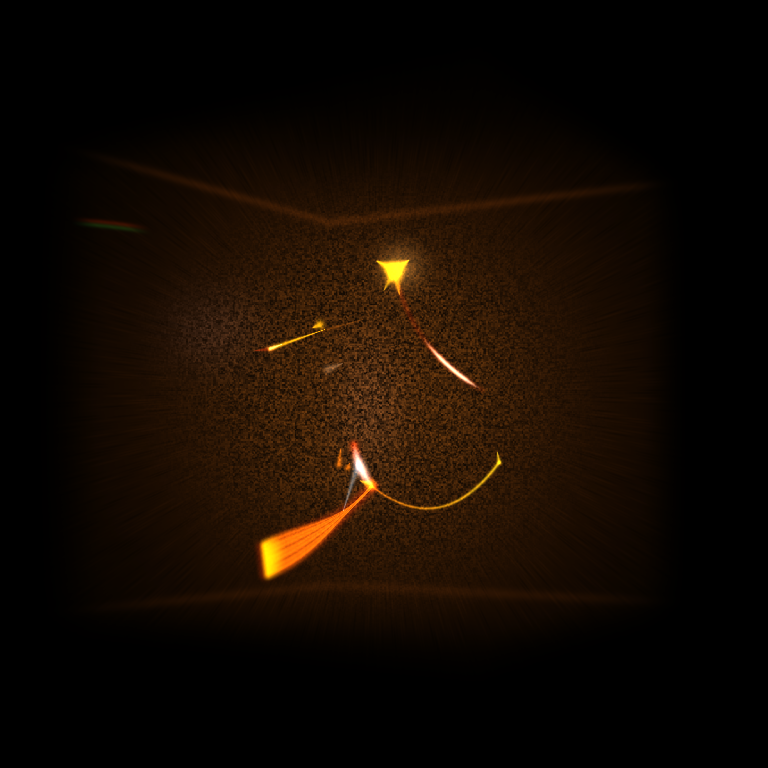
A WebGL 1 fragment shader for this background:

```glsl
precision highp float;
// Glowing amber filaments drifting inside a dark, grainy, softly lit box.
uniform vec2 u_resolution;

float hash(vec2 p) {
  vec3 q = fract(vec3(p.xyx) * 0.1031);
  q += dot(q, q.yzx + 33.33);
  return fract((q.x + q.y) * q.z);
}

float glow(float d, float width) {
  return exp(-d * d / (width * width));
}

// Height of a two-sided slope around a corner at x = corner.
float fold(float x, float corner, float left, float right) {
  return x < corner ? (corner - x) * left : (x - corner) * right;
}

// Soft stroke, wide at a and narrowing towards b.
float streak(vec2 p, vec2 a, vec2 b, float width) {
  vec2 e = b - a;
  float h = clamp(dot(p - a, e) / dot(e, e), 0.0, 1.0);
  return glow(length(p - a - e * h), width * (1.1 - h));
}

// Quadratic curve: signed distance in x, position along it in y.
vec2 curve(vec2 p, vec2 a, vec2 b, vec2 c) {
  vec2 best = vec2(9.0, 0.0), from = a;
  for (int i = 1; i <= 20; i++) {
    float t = float(i) / 20.0;
    vec2 to = mix(mix(a, b, t), mix(b, c, t), t);
    vec2 e = to - from, v = p - from;
    float h = clamp(dot(v, e) / dot(e, e), 0.0, 1.0);
    float d = length(v - e * h);
    if (d < abs(best.x)) {
      best = vec2(e.x * v.y < e.y * v.x ? -d : d, t + (h - 1.0) / 20.0);
    }
    from = to;
  }
  return best;
}

// Brown haze within the box, with speckle and radial smearing.
vec3 haze(vec2 p) {
  vec2 v = p - vec2(0.49, 0.49);
  float r = length(v);
  float above = p.y - 0.71 - fold(p.x, 0.43, 0.285, 0.118);
  float below = 0.238 - fold(p.x, 0.43, 0.1, 0.05) - p.y;
  float top = 0.935 - fold(p.x, 0.625, 0.24, 0.69) - p.y;
  float bottom = p.y - 0.128 - fold(p.x, 0.625, 0.107, 0.32);
  float box = smoothstep(0.04, 0.14, p.x) * (1.0 - smoothstep(0.83, 0.9, p.x));
  box *= smoothstep(-0.03, 0.05, top) * smoothstep(-0.03, 0.05, bottom);
  float light = 0.27 * exp(-10.0 * r * r) * box;
  light *= 1.0 - 0.75 * smoothstep(0.0, 0.17, above);
  light *= 1.0 - 0.6 * smoothstep(0.0, 0.09, below);

  float grain = hash(floor(p * 430.0)) + hash(floor(p * 310.0) + 71.0) - 1.0;
  float angle = atan(v.y, v.x) * 100.0;
  float sector = floor(angle);
  float along = r * 20.0 + 9.0 * hash(vec2(sector + 400.0, 3.0));
  float smear = hash(vec2(sector + 400.0, floor(along))) - 0.5;
  smear *= sin(3.1416 * fract(angle)) * sin(3.1416 * fract(along));
  light *= 1.0 + 0.75 * grain * (1.0 - smoothstep(0.12, 0.34, r))
         + 0.5 * smear * smoothstep(0.15, 0.32, r);

  vec3 color = light * mix(vec3(1.0, 0.53, 0.13), vec3(1.0, 0.43, 0.03), smoothstep(0.1, 0.4, r));
  float ridges = glow(above, 0.006) + 0.6 * glow(below, 0.007);
  color += vec3(0.10, 0.045, 0.008) * ridges * box * (1.0 - smoothstep(0.2, 0.5, abs(v.x)));
  float dust = glow(length((p - vec2(0.28, 0.57)) * vec2(1.0, 1.2)), 0.06);
  dust += glow(length((p - vec2(0.48, 0.47)) * vec2(1.4, 0.7)), 0.06);
  return color + vec3(0.05, 0.04, 0.045) * dust * (1.0 + grain);
}

void main() {
  vec2 p = gl_FragCoord.xy / u_resolution;
  vec3 gold = vec3(1.0, 0.72, 0.03), amber = vec3(0.9, 0.42, 0.02);
  vec3 ice = vec3(0.8, 0.92, 1.0), ember = vec3(0.6, 0.12, 0.02);
  vec3 color = haze(p);

  // Pointed star and its pale halo.
  vec2 star = vec2(0.514, 0.648);
  float rays = streak(p, star, vec2(0.491, 0.660), 0.009)
             + streak(p, star, vec2(0.532, 0.661), 0.009)
             + 0.6 * streak(p, star, vec2(0.500, 0.622), 0.006)
             + 0.6 * streak(p, star, vec2(0.520, 0.617), 0.007);
  color += gold * min(rays, 1.1) + vec3(0.32, 0.23, 0.12) * glow(length(p - star - vec2(0.008, 0.004)), 0.027);

  // Thread falling from the star into a white-hot tip.
  vec2 thread = curve(p, vec2(0.518, 0.63), vec2(0.542, 0.542), vec2(0.628, 0.492));
  float tip = smoothstep(0.42, 0.68, thread.y) * (1.0 - smoothstep(0.84, 1.0, thread.y));
  color += ember * (0.35 + tip) * glow(thread.x, 0.0035) * (1.0 - 0.5 * thread.y);
  color += vec3(1.0, 0.93, 0.85) * tip * glow(thread.x, 0.0012 + 0.0014 * tip);

  // Short strokes on the left and a faint smear below them.
  color += gold * 0.9 * streak(p, vec2(0.352, 0.546), vec2(0.423, 0.571), 0.0026);
  color += ice * 0.45 * streak(p, vec2(0.352, 0.546), vec2(0.368, 0.552), 0.002);
  color += ember * 0.6 * streak(p, vec2(0.354, 0.546), vec2(0.33, 0.543), 0.003);
  color += gold * 0.85 * streak(p, vec2(0.416, 0.577), vec2(0.407, 0.573), 0.0048);
  color += amber * 0.2 * streak(p, vec2(0.42, 0.569), vec2(0.472, 0.584), 0.002);
  color += vec3(0.3, 0.23, 0.17) * streak(p, vec2(0.427, 0.519), vec2(0.446, 0.527), 0.005);
  float arcY = p.y - 0.711 + 0.22 * (p.x - 0.1) - 0.06 * sin((p.x - 0.1) * 15.0) * 0.15;
  float fade = smoothstep(0.09, 0.13, p.x) * (1.0 - smoothstep(0.16, 0.2, p.x));
  color += fade * (vec3(0.16, 0.03, 0.0) * glow(arcY - 0.003, 0.003) + vec3(0.03, 0.13, 0.03) * glow(arcY + 0.002, 0.003));

  // Icy wedge with a blue strand and small sparks beside it.
  vec2 wedge = curve(p, vec2(0.461, 0.421), vec2(0.467, 0.386), vec2(0.486, 0.366));
  float swell = sin(3.1416 * wedge.y);
  color += ember * glow(wedge.x, 0.005) + ice * swell * glow(wedge.x, 0.0015 + 0.0045 * swell);
  color += gold * 0.8 * streak(p, vec2(0.482, 0.369), vec2(0.469, 0.374), 0.005);
  color += vec3(0.25, 0.31, 0.36) * streak(p, vec2(0.466, 0.395), vec2(0.447, 0.335), 0.004);
  color += amber * 0.7 * streak(p, vec2(0.441, 0.395), vec2(0.444, 0.417), 0.0035);
  color += amber * 0.8 * streak(p, vec2(0.453, 0.391), vec2(0.455, 0.397), 0.0035);

  // Thin hanging arc with a hooked end.
  vec2 arc = curve(p, vec2(0.484, 0.367), vec2(0.575, 0.296), vec2(0.65, 0.398));
  color += mix(amber * 0.65, vec3(0.72, 0.62, 0.06), arc.y) * glow(arc.x, 0.0014 + 0.0008 * arc.y);
  color += vec3(0.7, 0.58, 0.05) * streak(p, vec2(0.65, 0.398), vec2(0.647, 0.413), 0.0026);

  // Fibrous fan widening to a bright, cut-off end.
  vec2 fan = curve(p, vec2(0.484, 0.367), vec2(0.437, 0.312), vec2(0.344, 0.270));
  float halfWidth = 0.002 + 0.022 * smoothstep(0.2, 0.95, fan.y);
  float across = fan.x / halfWidth;
  float cut = p.x - 0.344 + 0.13 * (p.y - 0.27);
  float body = (1.0 - smoothstep(0.7, 1.2, abs(across))) * smoothstep(-0.006, 0.004, cut);
  float fibres = 0.8 + 0.13 * sin(across * 11.0) + 0.1 * sin(across * 23.0 + 2.0);
  float hot = 1.0 - smoothstep(0.005, 0.035, cut + 0.007 * abs(across));
  color += body * mix(vec3(0.72, 0.38, 0.02) * fibres, vec3(0.9, 0.83, 0.0), hot);
  color += ember * 0.55 * glow(max(abs(fan.x) - halfWidth * 0.8, 0.0), 0.006) * smoothstep(-0.014, 0.0, cut);

  gl_FragColor = vec4(clamp(color, 0.0, 1.0), 1.0);
}
```
